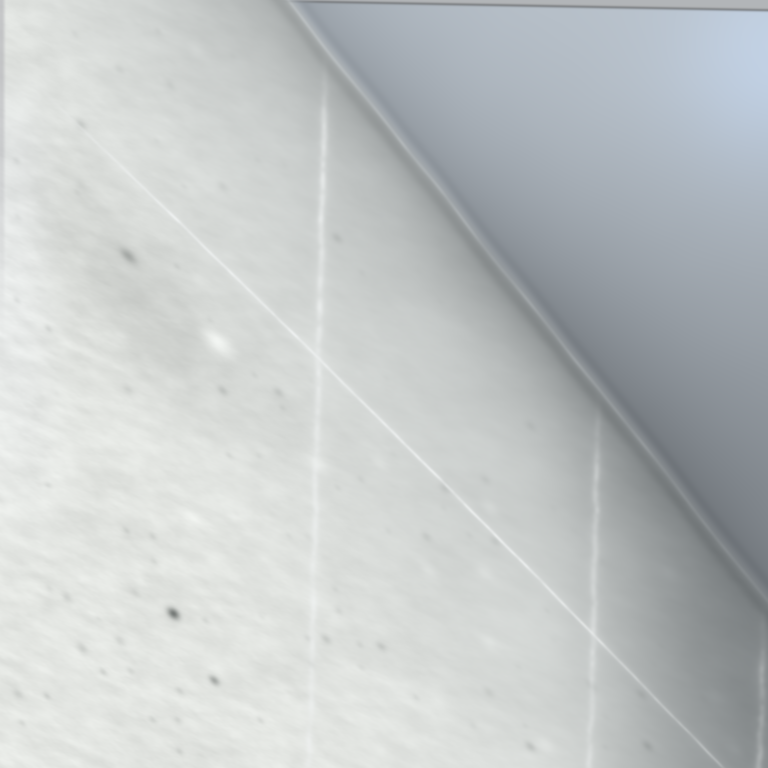
Write a WebGL 2 fragment shader that draws this texture.

```glsl
#version 300 es
precision highp float;
// A pale stone wall with thin bright joints meets a blue-grey sloped ceiling.
// Signed distances to straight seams drive the shading, beads and joints;
// stretched value noise and hashed cells supply the mottling and pits.
uniform vec2 u_resolution;
out vec4 fragColor;

const vec3 WALL_LIGHT = vec3(0.890, 0.900, 0.885);
const vec3 WALL_GREY = vec3(0.795, 0.810, 0.805);
const vec3 WALL_SHADOW = vec3(0.42, 0.44, 0.45);
const vec3 CEILING_DARK = vec3(0.435, 0.455, 0.475);
const vec3 CEILING_LIGHT = vec3(0.715, 0.750, 0.785);
const vec3 WINDOW_GLOW = vec3(0.035, 0.06, 0.10);
const vec3 JOINT = vec3(0.94, 0.95, 0.95);
const vec3 PIT = vec3(0.36, 0.38, 0.37);
const vec2 SEAM_POINT = vec2(0.384, 0.993);
const float SEAM_SLOPE = 1.253;
const float JOINT_LEAN = 0.023;
const float GRAIN = 0.095;
const float BEAD_LIFT = 0.12;

float hash(vec2 p) {
  vec3 q = fract(p.xyx * 0.1031);
  q += dot(q, q.yzx + 33.33);
  return fract((q.x + q.y) * q.z);
}

float noise(vec2 p) {
  vec2 i = floor(p), f = fract(p);
  f = f * f * (3.0 - 2.0 * f);
  return mix(mix(hash(i), hash(i + vec2(1, 0)), f.x),
             mix(hash(i + vec2(0, 1)), hash(i + 1.0), f.x), f.y);
}

float fbm(vec2 p) {
  float sum = 0.0, amp = 0.5;
  for (int i = 0; i < 4; i++) {
    sum += amp * noise(p);
    p = p * 2.03 + 17.0;
    amp *= 0.5;
  }
  return sum - 0.47;
}

// Soft line that never gets thinner than a pixel
float line(float d, float width) {
  float w = max(width, 0.7 / u_resolution.y);
  return exp(-d * d / (w * w));
}

vec2 turn(vec2 p, float a) {
  return vec2(cos(a) * p.x - sin(a) * p.y, sin(a) * p.x + cos(a) * p.y);
}

// Slanted oval smudge
float smudge(vec2 p, vec2 center, vec2 size) {
  vec2 q = turn(p - center, 0.75) / size;
  return exp(-dot(q, q));
}

// Hashed cells, a few of which hold a faint smudge
float scatter(vec2 p, float cells, float share, float size) {
  vec2 id = floor(p * cells);
  vec2 center = (id + 0.3 + 0.4 * vec2(hash(id + 3.1), hash(id + 8.7))) / cells;
  float strength = step(1.0 - share, hash(id + 51.3)) * (0.4 + 0.6 * hash(id + 29.0));
  return strength * smudge(p, center, vec2(1.5, 0.9) * size);
}

vec3 shadeWall(vec2 p, float d) {
  float light = smoothstep(1.08, 0.34, p.x + 0.6 * p.y);
  vec3 col = mix(WALL_GREY, WALL_LIGHT, light);
  // Broad light and shade
  col -= 0.075 * smudge(p, vec2(0.17, 0.62), vec2(0.17, 0.065));
  col += vec3(0.025, 0.025, 0.035) * smoothstep(0.09, 0.0, p.x - 0.05 * (0.9 - p.y))
       * smoothstep(0.95, 0.8, p.y) * smoothstep(0.2, 0.6, p.y);
  float falloff = 0.78 * exp(-max(d, 0.0) / 0.062) * mix(1.0, 0.62, smoothstep(0.6, 1.0, p.y));
  float corner = 0.70 * smoothstep(0.69, 1.02, p.x + 0.06 * p.y);
  col = mix(col, WALL_SHADOW, 1.0 - (1.0 - falloff) * (1.0 - corner));
  // Slanted grain, rougher toward the lower left
  vec2 s = turn(p, 0.42);
  float rough = mix(0.2, 1.0, smoothstep(0.95, 0.25, p.x + 0.5 * p.y));
  col += GRAIN * rough * fbm(s * vec2(34.0, 85.0));
  col += 0.05 * fbm(s * vec2(7.0, 11.0) + 5.0);
  // Scattered pits and pale flecks
  float calm = smoothstep(0.03, 0.14, d);
  col = mix(col, PIT, calm * 0.19 * scatter(p, 15.0, 0.15, 0.0055));
  col = mix(col, PIT, calm * 0.14 * rough * scatter(p + 0.37, 29.0, 0.15, 0.004));
  col += 0.04 * calm * scatter(p + 0.71, 13.0, 0.18, 0.009);
  // Largest marks
  float marks = smudge(p, vec2(0.226, 0.201), vec2(0.009, 0.006))
              + 0.55 * smudge(p, vec2(0.279, 0.114), vec2(0.008, 0.005))
              + 0.45 * smudge(p, vec2(0.167, 0.667), vec2(0.013, 0.006));
  col = mix(col, PIT, 0.8 * min(marks, 1.0));
  col += 0.11 * smudge(p, vec2(0.284, 0.554), vec2(0.027, 0.011));
  return col;
}

vec3 addJoints(vec3 col, vec2 p, float d) {
  float wear = 0.35 + 0.75 * noise(p * 60.0) + 0.35 * noise(p * 140.0);
  float wobble = 0.003 * (noise(p.yy * 24.0) - 0.5);
  // Upright joints repeat across the wall and fade to the right and near the seam
  float inside = smoothstep(0.0, 0.09, d);
  for (int i = 0; i < 3; i++) {
    float k = float(i);
    float x = 0.4025 + 0.3655 * k - 0.072 * k * (k - 1.0) + JOINT_LEAN * p.y;
    float off = p.x - x - wobble;
    float glow = 0.42 * line(off, 0.0045) + 0.15 * line(off, 0.011);
    col = mix(col, JOINT, inside * wear * glow / (1.0 + 0.5 * k));
  }
  // Slightly bowed diagonal joint
  float bow = p.x - 0.55;
  float off = (p.x + p.y - 0.949 + 0.05 * bow * bow + 0.4 * wobble) * 0.7071;
  float fade = smoothstep(0.0, 0.25, p.x) * mix(1.0, 0.4, smoothstep(0.6, 0.95, p.x));
  float glow = 0.6 * line(off, 0.0021) * min(wear, 1.2) + 0.13 * line(off, 0.007);
  return mix(col, JOINT, fade * glow * smoothstep(0.0, 0.03, d));
}

vec3 shadeCeiling(vec2 p, float e) {
  float t = 0.5 * (1.0 - exp(-max(e, 0.0) / 0.11)) + 0.56 * smoothstep(0.33, 1.02, p.y);
  vec3 col = mix(CEILING_DARK, CEILING_LIGHT, t);
  vec2 g = (p - vec2(1.02, 0.91)) / vec2(0.14, 0.14);
  return col + WINDOW_GLOW * exp(-dot(g, g)) + 0.018 * fbm(p * 5.0);
}

void main() {
  vec2 p = gl_FragCoord.xy / u_resolution;
  float px = 1.0 / u_resolution.y;
  float d = (SEAM_POINT.y - SEAM_SLOPE * (p.x - SEAM_POINT.x) - p.y) / length(vec2(1.0, SEAM_SLOPE));
  d += 0.003 * (noise(p.xx * 14.0) - 0.5);

  vec3 wall = addJoints(shadeWall(p, d), p, d);
  vec3 col = mix(shadeCeiling(p, -d), wall, smoothstep(-0.008, 0.008, d));

  // Worn bead along the seam: a soft rise, a thin crest and a groove below
  float worn = 0.55 + 0.9 * noise(p * 38.0);
  float span = mix(0.6, 1.0, smoothstep(0.25, 0.5, p.y));
  col -= 0.035 * line(d - 0.015, 0.007) + 0.02 * line(d + 0.012, 0.006);
  col += BEAD_LIFT * span * (0.55 * line(d, 0.0065) + 0.4 * worn * line(d - 0.003, 0.0025));

  // Thin trim at the top and left borders
  float trim = p.y - 0.998 + 0.019 * (p.x - 0.4);
  float trimSpan = smoothstep(0.36, 0.42, p.x);
  col = mix(col, vec3(0.70, 0.71, 0.72), trimSpan * smoothstep(-px, px, trim));
  col = mix(col, vec3(0.42, 0.43, 0.44), 0.65 * trimSpan * line(trim, 0.002));
  col = mix(col, vec3(0.68, 0.68, 0.70), 0.55 * smoothstep(0.009, 0.002, p.x) * smoothstep(0.5, 0.95, p.y));

  fragColor = vec4(clamp(col, 0.0, 1.0), 1.0);
}
```
